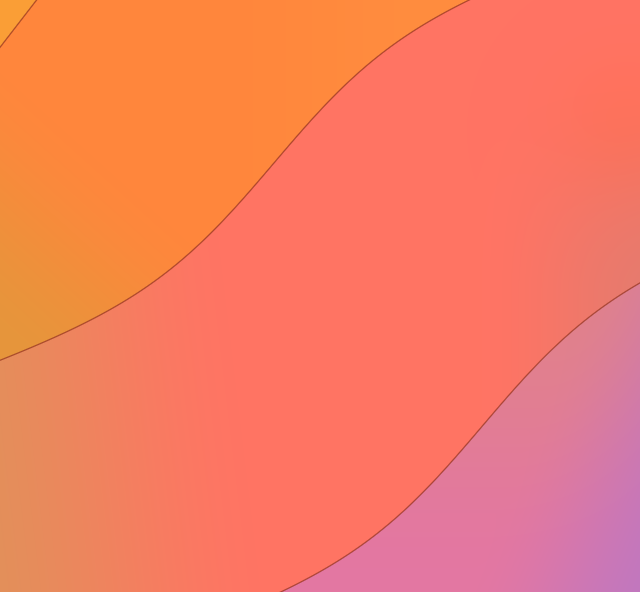
Reproduce this background procedurally as a WebGL 1 fragment shader.

```glsl
precision highp float;

uniform vec2 u_resolution;

#define ASPECT 1.0802
#define WAVE_CENTER vec2(0.478, 0.743)
#define WAVE_SHIFT vec2(0.352, -0.444)
#define WAVE_TILT 0.36
#define WAVE_RISE 0.171
#define WAVE_SKEW 0.0127
#define WAVE_LENGTH 0.211
#define CORNER_LINE vec2(1.295, 0.92)
#define LINE_HALF_WIDTH 0.0011
#define LINE_STRENGTH 0.72
#define LINE_COLOR vec3(0.58, 0.2, 0.12)

// Approximate signed distance to an S-shaped edge, positive above it
float waveDistance(vec2 p, vec2 center) {
  vec2 d = p - center;
  float s = 1.0 - 2.0 / (exp(2.0 * d.x / WAVE_LENGTH) + 1.0);
  float height = WAVE_TILT * d.x + WAVE_RISE * s - WAVE_SKEW * s * s;
  float slope = WAVE_TILT
    + (WAVE_RISE - 2.0 * WAVE_SKEW * s) * (1.0 - s * s) / WAVE_LENGTH;
  return (d.y - height) / sqrt(1.0 + slope * slope);
}

float cornerDistance(vec2 p) {
  float height = CORNER_LINE.x * p.x + CORNER_LINE.y;
  return (p.y - height) / sqrt(1.0 + CORNER_LINE.x * CORNER_LINE.x);
}

// Pink at the left, violet toward the lower right
vec3 violetBand(vec2 p) {
  vec3 rose = mix(vec3(0.89, 0.465, 0.635), vec3(0.88, 0.505, 0.545),
                  smoothstep(0.0, 0.5, p.y));
  float violet = smoothstep(0.78, 1.13, p.x - 0.4 * p.y);
  return mix(rose, vec3(0.75, 0.465, 0.75), violet);
}

// Coral with a sandy left side and a dusty right side
vec3 coralBand(vec2 p) {
  float sand = 1.0 - smoothstep(-0.12, 0.46, p.x + 0.12 * (p.y - 0.2));
  float dust = smoothstep(0.8, 1.12, p.x) * (1.0 - smoothstep(0.5, 0.88, p.y));
  vec2 g = (p - vec2(1.06, 0.78)) / 0.12;
  vec3 color = mix(vec3(1.0, 0.453, 0.39), vec3(0.88, 0.57, 0.35), sand);
  color = mix(color, vec3(0.9, 0.48, 0.43), dust);
  return color - vec3(0.0, 0.01, 0.035) * exp(-dot(g, g));
}

// Orange fading to ochre at the lower left
vec3 orangeBand(vec2 p) {
  float ochre = 1.0 - smoothstep(0.4, 0.92, p.y + 0.9 * p.x);
  vec3 orange = mix(vec3(1.0, 0.525, 0.235), vec3(1.0, 0.55, 0.245),
                    smoothstep(0.35, 0.75, p.x));
  return mix(orange, vec3(0.9, 0.585, 0.23), ochre);
}

float above(float d, float pixel) {
  return clamp(d / pixel + 0.5, 0.0, 1.0);
}

void main() {
  vec2 p = gl_FragCoord.xy / u_resolution * vec2(ASPECT, 1.0);
  float pixel = 1.0 / u_resolution.y;

  float lower = waveDistance(p, WAVE_CENTER + WAVE_SHIFT);
  float upper = waveDistance(p, WAVE_CENTER);
  float corner = cornerDistance(p);

  // Layers from bottom right to top left
  vec3 color = mix(violetBand(p), coralBand(p), above(lower, pixel));
  color = mix(color, orangeBand(p), above(upper, pixel));
  color = mix(color, vec3(0.98, 0.62, 0.21), above(corner, pixel));

  // Thin dark outline on every edge
  float edge = min(min(abs(lower), abs(upper)), abs(corner));
  float outline = above(LINE_HALF_WIDTH - edge, pixel);
  color = mix(color, LINE_COLOR, LINE_STRENGTH * outline);

  gl_FragColor = vec4(color, 1.0);
}
```
